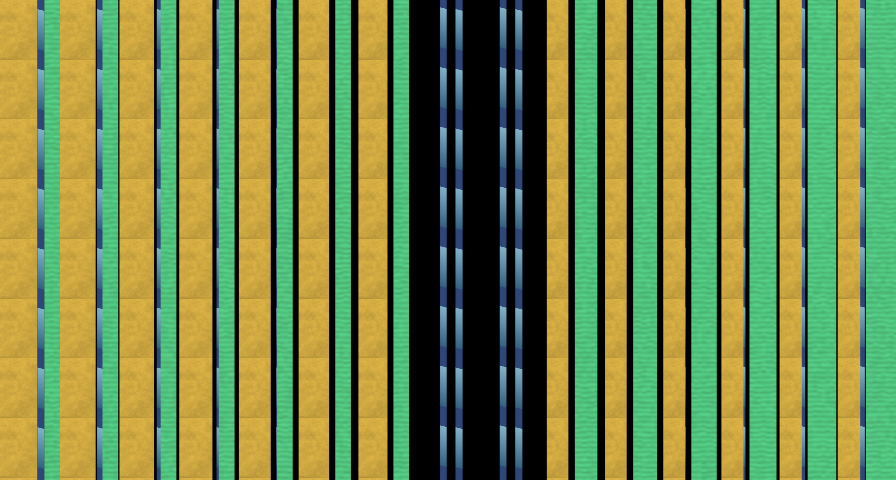
A WebGL 1 fragment shader for this pattern:

```glsl
precision highp float;
uniform vec2 u_resolution;

const float TILES_ACROSS = 15.0;
const vec3 BLACK = vec3(0.0);
const vec3 GOLD = vec3(0.80, 0.65, 0.25);
const vec3 GREEN = vec3(0.31, 0.76, 0.49);
const vec3 NAVY = vec3(0.18, 0.28, 0.48);
const vec3 GLASS_TOP = vec3(0.50, 0.70, 0.79);
const vec3 GLASS_LOW = vec3(0.20, 0.38, 0.51);

// Stripe families: first start, start step, first end, end step (in tiles)
const vec4 GOLD_LEFT = vec4(0.0, 1.0, 0.625, 0.977);
const vec4 GOLD_RIGHT = vec4(9.155, 0.974, 9.515, 0.977);
const vec4 GREEN_LEFT = vec4(0.742, 0.974, 1.005, 0.974);
const vec4 GREEN_RIGHT = vec4(9.625, 0.974, 10.0, 1.0);
const float LEFT_COUNT = 7.0;
const float RIGHT_COUNT = 6.0;

// Glass strips: offset within a tile, width, top of the light pane
const vec3 STRIP_A = vec3(0.625, 0.120, 0.15);
const vec3 STRIP_B = vec3(0.367, 0.112, 0.12);
const float PANE_HEIGHT = 0.67;
const float PANE_SLANT = 0.25;

const float RIBS_PER_TILE = 12.0;
const float STITCHES_PER_TILE = 14.0;

float hash(vec2 p) {
  vec3 q = fract(p.xyx * 0.1031);
  q += dot(q, q.yzx + 33.33);
  return fract((q.x + q.y) * q.z);
}

float noise(vec2 p) {
  vec2 i = floor(p);
  vec2 f = fract(p);
  f = f * f * (3.0 - 2.0 * f);
  float low = mix(hash(i), hash(i + vec2(1.0, 0.0)), f.x);
  float high = mix(hash(i + vec2(0.0, 1.0)), hash(i + 1.0), f.x);
  return mix(low, high, f.y);
}

// Antialiased coverage of the interval from start to end
float band(float x, float start, float end, float pixel) {
  return clamp((x - start) / pixel + 0.5, 0.0, 1.0)
       * clamp((end - x) / pixel + 0.5, 0.0, 1.0);
}

float stripes(float x, vec4 family, float count, float pixel) {
  float cover = 0.0;
  for (int i = 0; i < 7; i++) {
    float k = float(i);
    if (k >= count) break;
    cover = max(cover, band(x, family.x + family.y * k, family.z + family.w * k, pixel));
  }
  return cover;
}

// Mottled plaster, repeated per tile with faint seams
vec3 goldTexture(vec2 p) {
  vec2 t = fract(p);
  float blotch = 0.6 * noise(t * vec2(5.0, 7.0) + 3.0) + 0.4 * noise(t * 15.0 + 19.0);
  float grain = noise(t * 38.0) - 0.5;
  float shade = 1.0 + 0.17 * (blotch - 0.5) + 0.07 * grain + 0.05 * (0.5 - t.y);
  shade -= 0.06 * smoothstep(0.95, 1.0, t.y);
  return GOLD * shade;
}

// Woven horizontal ribs with small stitches
vec3 greenTexture(vec2 p) {
  float wobble = 0.35 * noise(p * vec2(9.0, 5.0));
  float rib = abs(fract(p.y * RIBS_PER_TILE + wobble) * 2.0 - 1.0);
  float stitch = noise(p * vec2(STITCHES_PER_TILE, RIBS_PER_TILE * 2.0));
  return GREEN * (1.0 + 0.12 * (0.5 - rib) + 0.09 * (stitch - 0.5));
}

// Light panes fading downward, alternating with navy blocks
vec3 paintStrip(vec3 under, vec2 p, vec3 strip, float pixel) {
  float x = fract(p.x - strip.x + 0.5) - 0.5;
  float v = fract(p.y - strip.z - PANE_SLANT * x);
  float pane = band(v, 0.0, PANE_HEIGHT, pixel);
  vec3 glass = mix(GLASS_TOP, GLASS_LOW, clamp(v / PANE_HEIGHT, 0.0, 1.0));
  return mix(under, mix(NAVY, glass, pane), band(x, 0.0, strip.y, pixel));
}

void main() {
  // Tile units, measured downward from the top left
  vec2 p = vec2(gl_FragCoord.x, u_resolution.y - gl_FragCoord.y);
  p *= TILES_ACROSS / u_resolution.x;
  float pixel = TILES_ACROSS / u_resolution.x;

  vec3 color = paintStrip(BLACK, p, STRIP_A, pixel);
  color = paintStrip(color, p, STRIP_B, pixel);

  // Opaque stripes hide most of the glass
  float gold = max(stripes(p.x, GOLD_LEFT, LEFT_COUNT, pixel),
                   stripes(p.x, GOLD_RIGHT, RIGHT_COUNT, pixel));
  float green = max(stripes(p.x, GREEN_LEFT, LEFT_COUNT, pixel),
                    stripes(p.x, GREEN_RIGHT, RIGHT_COUNT, pixel));
  color = mix(color, goldTexture(p), gold);
  color = mix(color, greenTexture(p), green);
  gl_FragColor = vec4(color, 1.0);
}
```
